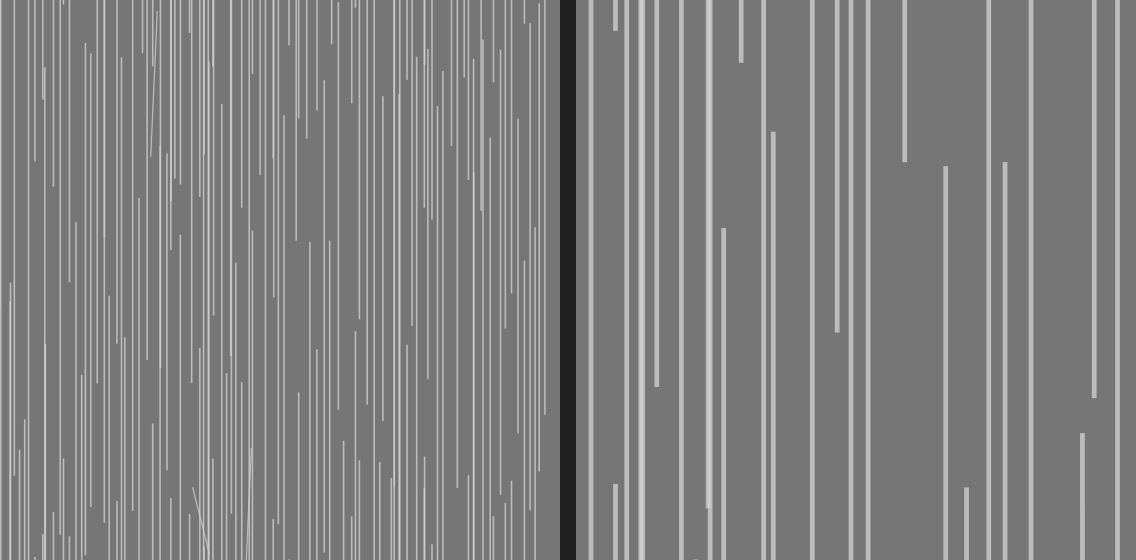
Left, the full canvas; right, a detail of the centre.
Reproduce this pattern procedurally as a three.js fragment shader.

```glsl
// Fine pale vertical streaks of uneven length on flat grey, with a few slanted ones.
varying vec2 vUv;

const vec3 GROUND = vec3(0.463);
const vec3 STREAK = vec3(0.83);
const float OPACITY = 0.75;
const float COLUMNS = 100.0;
const float STREAK_WIDTH = 0.0028;
const float STRAY_WIDTH = 0.0022;
const float PERIOD = 1.6;        // height after which a column repeats
const float DOUBLED = 0.13;      // share of columns with a second streak
const float RIGHT_EDGE = 0.982;

// Three random values from one number, without sine
vec3 hash3(float n) {
  vec3 p = fract(vec3(n) * vec3(0.1031, 0.1030, 0.0973));
  p += dot(p, p.yzx + 33.33);
  return fract((p.xxy + p.yzz) * p.zyx);
}

// Share of a pixel inside a band, from the distance to its centre line
float band(float dist, float halfSize, float pixel) {
  return clamp((halfSize - abs(dist)) / pixel + 0.5, 0.0, 1.0);
}

// Signed distance to the nearest repeat of a height
float wrapped(float dist) {
  return mod(dist + 0.5 * PERIOD, PERIOD) - 0.5 * PERIOD;
}

// Streak at offset d from its centre; slope is the sideways shift per unit of height
float streak(vec2 d, float width, float halfLength, float slope, vec2 pixel) {
  float across = (d.x - slope * d.y) * inversesqrt(1.0 + slope * slope);
  return band(across, 0.5 * width, pixel.x) * band(d.y, halfLength, pixel.y);
}

// Lay one translucent streak over the colour below
vec3 lay(vec3 below, float coverage) {
  return mix(below, STREAK, OPACITY * coverage);
}

void main() {
  vec2 pixel = max(fwidth(vUv), vec2(0.00001));
  vec3 color = GROUND;

  // Upright streaks: one per jittered column, with heights spread evenly
  float column = floor(vUv.x * COLUMNS);
  for (int i = -1; i <= 1; i++) {
    float id = column + float(i);
    vec3 rnd = hash3(id + 41.0);
    vec3 twin = hash3(id + 417.0);
    float x = (id + 0.5 + 0.85 * (rnd.x - 0.5)) / COLUMNS;
    float y = PERIOD * fract(0.618 * id + 0.5 * rnd.y);
    float halfLength = mix(0.28, 0.7, rnd.z);
    float inside = step(x, RIGHT_EDGE);
    vec2 d = vec2(vUv.x - x, wrapped(vUv.y - y));
    color = lay(color, inside * streak(d, STREAK_WIDTH, halfLength, 0.0, pixel));

    // Some columns carry a second streak that overlaps the first
    float twinY = PERIOD * twin.y;
    float shift = 0.0024 * (twin.z - 0.5);
    vec2 e = vec2(d.x - shift, wrapped(vUv.y - twinY));
    float hasTwin = inside * step(twin.x, DOUBLED);
    color = lay(color, hasTwin * streak(e, STREAK_WIDTH, 0.45, 0.0, pixel));
  }

  // Slanted strays: a nearly upright one above, two leaning ones below
  for (int i = 0; i < 3; i++) {
    float k = float(i);
    float outer = abs(k - 1.0);
    vec2 centre = vec2(0.275 + 0.084 * k, mix(0.85, 0.07, min(k, 1.0)));
    float halfLength = mix(0.06, 0.13, outer);
    float slope = mix(-0.25, 0.045, outer);
    color = lay(color, streak(vUv - centre, STRAY_WIDTH, halfLength, slope, pixel));
  }

  gl_FragColor = vec4(color, 1.0);
}
```
